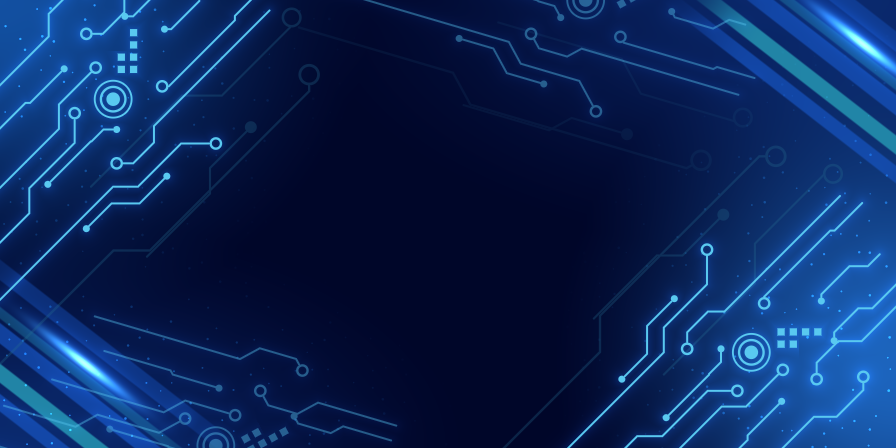
Write a WebGL 2 fragment shader that draws this background.

```glsl
#version 300 es
precision highp float;
// Glowing circuit traces around a dark navy centre, with light streaks in two corners.
// One circuit motif (traces, target, square grid) is drawn in four rotated or mirrored
// frames over soft corner glows. The layout is 384 units high with y pointing down.
#define HEIGHT 384.0
#define LINE_WIDTH 0.85
#define GLOW_SIZE 4.5
#define GLOW_GAIN 0.2
#define SPECK_CELL 13.0
#define NAVY vec3(0.0, 0.022, 0.16)
#define CYAN vec3(0.35, 0.79, 0.94)
#define BLUE vec3(0.09, 0.34, 0.78)
#define TEAL vec3(0.14, 0.56, 0.68)
#define FAINT vec3(0.14, 0.42, 0.56)

uniform vec2 u_resolution;
out vec4 fragColor;

const vec2 DIAG = vec2(0.7071, -0.7071);
const vec2 SIDE = vec2(0.7071, 0.7071);

// Start and end of each trace, relative to the target
const vec4 ENDS[12] = vec4[12](
  vec4(88, 38, -137, 212), vec4(46, 66, -23, 111), vec4(3, 55, 134, -76),
  vec4(3, 26, -56, 73), vec4(-33, 12, -117, 143), vec4(-15, -27, -117, 96),
  vec4(-42, -26, -117, 45), vec4(42, -11, 128, -95), vec4(-23, -56, 59, -144),
  vec4(44, -60, 84, -110), vec4(-21, -96, -147, 38), vec4(10, -71, 68, -134));
// Bend position, sideways hook, and cap (1 ring, 2 two dots, 3 one dot)
const vec3 BENDS[12] = vec3[12](
  vec3(0.26, -21, 1), vec3(0.41, 0, 2), vec3(0.19, 10, 1), vec3(0.3, -8, 2),
  vec3(0.48, 18, 1), vec3(0.28, 0, 1), vec3(0.4, 0, 3), vec3(0.7, 4, 1),
  vec3(0.3, 10, 1), vec3(0.6, 4, 3), vec3(0.22, -8, 1), vec3(0.4, 5, 3));

float hash(vec2 p) {
  return fract(sin(dot(p, vec2(127.1, 311.7))) * 43758.5);
}

float segment(vec2 p, vec2 a, vec2 b) {
  vec2 ab = b - a;
  return length(p - a - ab * clamp(dot(p - a, ab) / dot(ab, ab), 0.0, 1.0));
}

float softSpot(vec2 p, vec2 center, vec2 radii) {
  vec2 q = (p - center) / radii;
  return exp(-dot(q, q));
}

// Soft spot whose tail reaches zero, leaving the centre dark
float cornerGlow(vec2 p, vec2 center, vec2 radii) {
  return max(softSpot(p, center, radii) - 0.08, 0.0) / 0.92;
}

// Diagonal trace with a hook, an axis-aligned jog and capped ends
float trace(vec2 p, vec4 ends, vec3 bend, float width, float capSize) {
  vec2 a = ends.xy, e = ends.zw;
  float along = dot(e - a, DIAG), across = dot(e - a, SIDE);
  float jog = across - bend.y;
  vec2 dir = DIAG * sign(along);
  vec2 b = a + dir * (abs(bend.y) + 0.01) + SIDE * bend.y;
  vec2 c = a + DIAG * along * bend.x + SIDE * bend.y;
  vec2 d = c + dir * (abs(jog) + 0.01) + SIDE * jog;
  float dist = min(min(segment(p, a, b), segment(p, b, c)),
                   min(segment(p, c, d), segment(p, d, e))) - width;
  float r = length(p - a);
  if (bend.z < 1.5)
    return min(max(dist, capSize - r), abs(r - capSize) - width * 1.2);
  if (bend.z < 2.5) r = min(r, length(p - e));
  return min(dist, r - capSize * 0.68);
}

float squares(vec2 p) {
  vec2 q = (p - vec2(7.0, -57.0)) / 10.5;
  vec2 id = clamp(floor(q + 0.5), vec2(0), vec2(1, 3));
  if (id.y < 2.0) id.x = 1.0;
  vec2 d = abs(q - id) * 10.5 - 3.1;
  return max(d.x, d.y);
}

float brightMotif(vec2 p) {
  float r = length(p);
  float d = min(r - 5.8, min(abs(r - 10.5) - 1.0, abs(r - 15.8) - 0.8));
  d = min(d, squares(p));
  for (int i = 0; i < 12; i++)
    d = min(d, trace(p, ENDS[i], BENDS[i], LINE_WIDTH, 4.4));
  return d;
}

float faintMotif(vec2 p) {
  float d = trace(p, vec4(168, -21, -97, 227), vec3(0.56, 10, 1), 1.0, 8.0);
  d = min(d, trace(p, vec4(118, 24, 29, 135), vec3(0.35, 0, 3), 0.9, 7.5));
  return min(d, trace(p, vec4(153, -70, -19, 75), vec3(0.4, 5, 1), 0.9, 7.5));
}

float band(float s, float center, float halfWidth) {
  return 1.0 - smoothstep(-1.0, 1.0, abs(s - center) - halfWidth);
}

// Parallel coloured bands with a hot flare at the origin
vec3 streaks(vec3 col, vec2 p) {
  const vec2 dir = vec2(0.79, 0.613);
  float t = dot(p, dir), s = dot(p, vec2(-dir.y, dir.x));
  float fade = 1.0 - smoothstep(70.0, 165.0, abs(t));
  col = mix(col, BLUE, fade * 0.65 * (band(s, 24.0, 7.0) + band(s, 71.0, 6.0)));
  col = mix(col, BLUE, fade * 0.4 * band(s, -19.0, 7.0));
  col = mix(col, TEAL, fade * 0.9 * band(s, 51.0, 6.5));
  col = mix(col, TEAL, fade * 0.35 * band(s, 10.0, 4.0));
  col += BLUE * 0.5 * softSpot(vec2(t, s), vec2(0), vec2(60, 12));
  col += CYAN * 0.8 * softSpot(vec2(t, s), vec2(0), vec2(42, 4));
  return col + 0.4 * softSpot(vec2(t, s), vec2(0), vec2(16, 3));
}

void main() {
  float px = HEIGHT / u_resolution.y;
  vec2 p = vec2(gl_FragCoord.x, u_resolution.y - gl_FragCoord.y) * px;

  // Corner glows
  float topLeft = cornerGlow(p, vec2(0), vec2(200, 180));
  float lowRight = cornerGlow(p, vec2(768, 310), vec2(185, 185));
  float lowLeft = cornerGlow(p, vec2(20, 384), vec2(240, 125));
  float topRight = cornerGlow(p, vec2(720, 0), vec2(290, 140));
  vec3 col = NAVY + vec3(0.07, 0.29, 0.47) * topLeft + vec3(0.11, 0.37, 0.58) * lowRight
    + vec3(0.04, 0.14, 0.27) * lowLeft + vec3(0.04, 0.14, 0.27) * topRight;
  col = streaks(col, p - vec2(740, 38));
  col = streaks(col, p - vec2(73, 312));

  // Scattered specks
  vec2 cell = floor(p / SPECK_CELL);
  vec2 spot = 0.2 + 0.6 * vec2(hash(cell), hash(cell + 17.0));
  float speck = length(p - (cell + spot) * SPECK_CELL) - 0.5 - 0.6 * hash(cell + 5.0);
  float density = step(0.65, hash(cell + 31.0)) * min(1.0, topLeft + lowRight + lowLeft);
  col += vec3(0.1, 0.4, 0.6) * density * clamp(0.5 - speck / px, 0.0, 1.0);

  // Motif frames: left, mirrored right, turned top, turned bottom
  const mat2 turn = mat2(0.479, -0.878, 0.878, 0.479);
  for (int i = 0; i < 4; i++) {
    vec2 q = p - vec2(97, 85);
    if (i == 1) q = vec2(302.0 - p.y, 644.0 - p.x);
    if (i == 2) q = turn * (p - vec2(502, 0));
    if (i == 3) q = turn * (p - vec2(185, 382));
    float strength = i < 2 ? 1.0 : 0.4;
    float faint = faintMotif(q), bright = brightMotif(q);
    col = mix(col, FAINT, 0.3 * strength * clamp(0.5 - faint / px, 0.0, 1.0));
    col += BLUE * GLOW_GAIN * strength * exp(-max(bright, 0.0) / GLOW_SIZE);
    col = mix(col, CYAN, strength * clamp(0.5 - bright / px, 0.0, 1.0));
  }
  fragColor = vec4(min(col, 1.0), 1.0);
}
```
